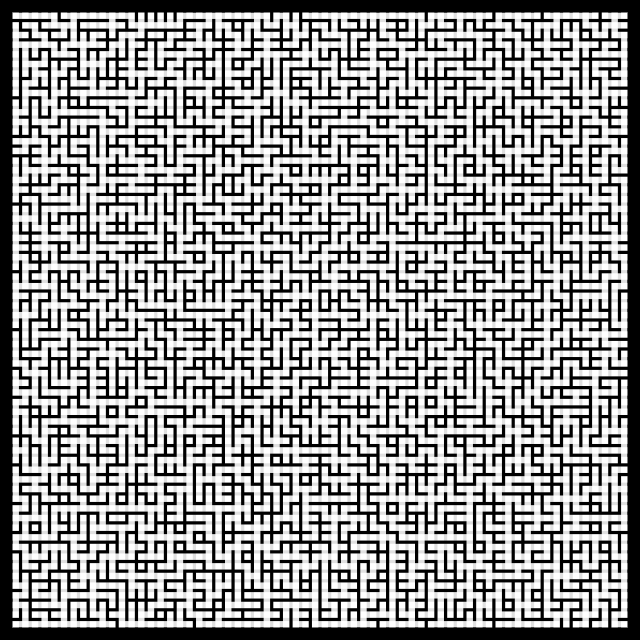
Reproduce this pattern procedurally as a Shadertoy shader.

```glsl
// Dense square maze of black walls on white cells with pale grey doorways and a black frame.

const float CELLS  = 64.0;    // cells along each side
const float WALL   = 0.333;   // wall thickness, in cells
const float MARGIN = 0.0195;  // frame width, in canvas units
const float SEED   = 17.0;
const float HALF_PI = 1.5707963;

const vec3 WALL_COLOR = vec3(0.0);
const vec3 DOOR_COLOR = vec3(0.88);
const vec3 CELL_COLOR = vec3(1.0);

float hash(vec2 p) {
    vec3 q = fract((p.xyx + SEED) * 0.1031);
    q += dot(q, q.yzx + 33.33);
    return fract((q.x + q.y) * q.z);
}

// One of the four axis directions, chosen at random per grid post.
vec2 randomHeading(vec2 post) {
    float angle = floor(hash(post) * 4.0) * HALF_PI;
    return round(vec2(cos(angle), sin(angle)));
}

// Each post grows one wall; odd posts turn away from walls that already reach them.
vec2 wallHeading(vec2 post) {
    vec2 heading = randomHeading(post);
    if (mod(post.x + post.y, 2.0) > 0.5) {
        for (int i = 0; i < 3; i++) {
            if (dot(randomHeading(post + heading), heading) > -0.5) break;
            heading = vec2(-heading.y, heading.x);
        }
    }
    return heading;
}

// 1 if an inner post grows its wall in the given direction.
float growsWall(vec2 post, vec2 direction) {
    vec2 fromCenter = abs(post - 0.5 * CELLS);
    bool inner = max(fromCenter.x, fromCenter.y) < 0.5 * CELLS - 0.5;
    return inner && dot(wallHeading(post), direction) > 0.5 ? 1.0 : 0.0;
}

// 1 if either end of a grid edge grows a wall along it.
float edgeWall(vec2 post, vec2 direction) {
    return max(growsWall(post, direction), growsWall(post + direction, -direction));
}

void mainImage(out vec4 fragColor, in vec2 fragCoord) {
    float side = min(iResolution.x, iResolution.y);
    float pitch = (1.0 - 2.0 * MARGIN) / (CELLS - WALL);
    vec2 grid = (fragCoord - 0.5 * iResolution.xy) / (side * pitch) + 0.5 * CELLS;
    float pixel = 1.0 / (side * pitch);

    // Nearest post and the pixel coverage of the grid lines through it.
    vec2 post = floor(grid + 0.5);
    vec2 offset = grid - post;
    vec2 line = clamp((0.5 * WALL - abs(offset)) / pixel + 0.5, 0.0, 1.0);
    vec2 toward = vec2(offset.x < 0.0 ? -1.0 : 1.0, offset.y < 0.0 ? -1.0 : 1.0);

    // Split the coverage into posts, horizontal edges and vertical edges.
    float horizontal = line.y * (1.0 - line.x);
    float vertical = line.x * (1.0 - line.y);
    float wall = line.x * line.y
               + horizontal * edgeWall(post, vec2(toward.x, 0.0))
               + vertical * edgeWall(post, vec2(0.0, toward.y));
    float door = line.x * line.y + horizontal + vertical - wall;

    vec3 color = CELL_COLOR * (1.0 - wall - door) + DOOR_COLOR * door + WALL_COLOR * wall;

    // Outer frame.
    vec2 fromCenter = abs(grid - 0.5 * CELLS);
    float beyond = max(fromCenter.x, fromCenter.y) - 0.5 * (CELLS - WALL);
    color = mix(color, WALL_COLOR, clamp(beyond / pixel + 0.5, 0.0, 1.0));

    fragColor = vec4(color, 1.0);
}
```
